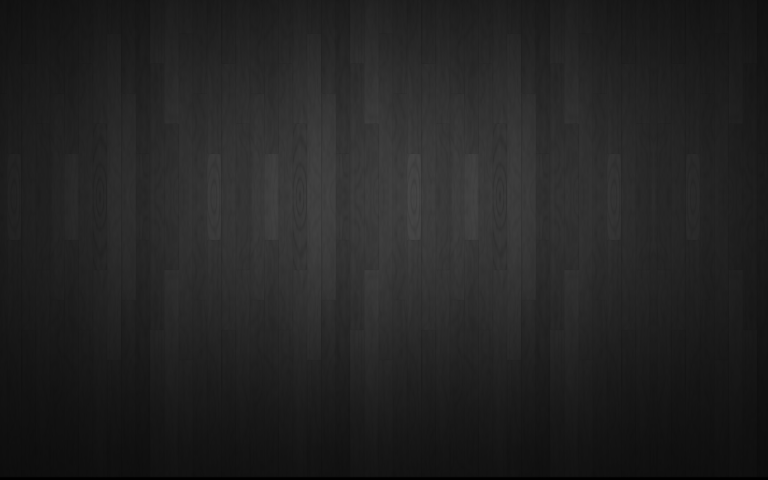
Reproduce this texture procedurally as a WebGL 1 fragment shader.

```glsl
precision highp float;
uniform vec2 u_resolution;

float hash(vec2 p) {
    return fract(sin(dot(p, vec2(12.99, 78.23))) * 4375.85);
}

float noise(vec2 p) {
    vec2 i = floor(p), f = fract(p);
    f = f * f * (3.0 - 2.0 * f);
    return mix(mix(hash(i), hash(i + vec2(1.0, 0.0)), f.x),
               mix(hash(i + vec2(0.0, 1.0)), hash(i + 1.0), f.x), f.y);
}

// Thin growth rings and fine pores; across spans one plank, along is in canvas heights
float woodGrain(float across, float along, vec2 seed, float figured) {
    vec2 shift = seed * vec2(7.3, 3.1);
    float warp = noise(vec2(across * 1.8, along * 13.0) + shift);
    float straight = across * 1.2 + warp * 2.4;
    float oval = length(vec2(across - 0.5, along * 6.0)) * 4.0 + warp * 0.8;
    float rings = 0.5 + 0.5 * sin(6.2832 * mix(straight, oval, figured));
    float pores = noise(vec2(across * 8.0, along * 90.0) + shift);
    float streaks = noise(vec2(across * 5.0, along * 7.0) + shift.yx);
    float ringDepth = mix(0.045, 0.10, figured);
    return (0.3 - pow(rings, 3.0)) * ringDepth
         + (pores - 0.5) * 0.07 + (streaks - 0.5) * 0.07;
}

void main() {
    vec2 uv = gl_FragCoord.xy / u_resolution;
    vec2 pixel = 1.0 / u_resolution;

    // Floor folded about a horizontal axis and a vertical axis near the right
    float x = 0.851 - abs(uv.x - 0.851);
    float along = abs(uv.y - 0.59);

    // Fourteen planks in each repeat
    float plankWidth = 0.2604 / 14.0;
    float column = (x - 0.0651) / plankWidth;
    float plank = mod(floor(column), 14.0);
    float across = fract(column);

    // One staggered end joint on each side of the fold
    float joint = 0.09 + 0.0625 * floor(mod(plank * 3.0 + 2.0, 5.0));
    float outer = smoothstep(-0.5 * pixel.y, 0.5 * pixel.y, along - joint);
    vec2 board = vec2(plank, step(joint, along));

    // Board tone, with two darker columns per repeat
    float innerTone = hash(vec2(plank, 1.7));
    float outerTone = hash(vec2(plank, 5.3));
    float tone = 0.93 + 0.16 * mix(innerTone, outerTone, outer);
    tone -= 0.08 * (1.0 - step(0.5, abs(abs(plank - 3.0) - 3.0)));

    // Oval figure on every eighth plank
    float figured = (1.0 - board.y) * (1.0 - step(0.5, abs(mod(plank, 8.0) - 3.0)));
    tone += woodGrain(across, along, board, figured);

    // Faint seams along the sides and ends of boards
    float sideGap = (0.5 - abs(across - 0.5)) * plankWidth;
    float sideSeam = 1.0 - smoothstep(0.0, 0.0004 + 0.7 * pixel.x, sideGap);
    float endSeam = 1.0 - smoothstep(0.0, 0.0005 + 0.7 * pixel.y, abs(along - joint));
    tone *= 1.0 - max(0.07 * sideSeam, 0.06 * endSeam);

    // Soft spotlight fading towards the edges
    vec2 fromLight = uv - vec2(0.5, 0.59);
    float light = 0.042 + 0.20 * exp(-dot(fromLight * fromLight, vec2(4.0, 5.5)));

    // Black strip at the foot
    float strip = smoothstep(0.006 - pixel.y, 0.006 + pixel.y, uv.y);
    gl_FragColor = vec4(vec3(light * tone * strip), 1.0);
}
```
